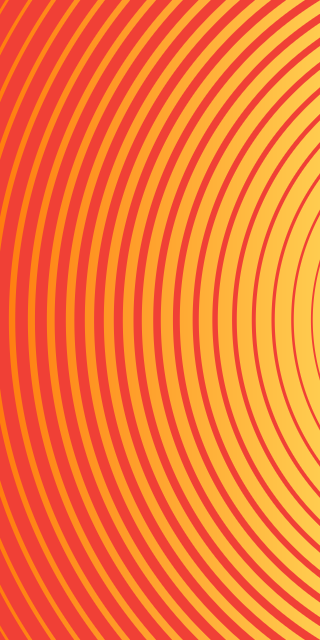
Give the GLSL for this background, as a Shadertoy shader.

```glsl
// Lengths are in canvas widths
const float CENTER_X = 1.618;
const float FIRST_RADIUS = 0.6464;   // outer edge of the thinnest ring
const float RING_SPACING = 0.0616;
const float FIRST_WIDTH = 0.0057;
const float WIDTH_GROWTH = 0.00225;  // added per ring outwards
const float CELL_MARGIN = 0.08;      // keeps both ring edges inside one cell

const vec3 RING_RED = vec3(0.941, 0.25, 0.21);
const vec3 DEEP_ORANGE = vec3(1.0, 0.49, 0.06);
const vec3 WARM_YELLOW = vec3(1.0, 0.80, 0.31);

// Signed distance to the nearest ring, negative inside the band
float ringDistance(float radius) {
    float index = ceil((radius - FIRST_RADIUS) / RING_SPACING - CELL_MARGIN);
    float outerEdge = FIRST_RADIUS + index * RING_SPACING;
    float halfWidth = 0.5 * max(FIRST_WIDTH + WIDTH_GROWTH * index, 0.0);
    return abs(radius - outerEdge + halfWidth) - halfWidth;
}

void mainImage(out vec4 fragColor, in vec2 fragCoord) {
    float pixel = 1.0 / iResolution.x;
    vec2 position = fragCoord * pixel;
    vec2 center = vec2(CENTER_X, 0.5 * iResolution.y * pixel);

    // Horizontal gradient behind the rings
    vec3 color = mix(DEEP_ORANGE, WARM_YELLOW, position.x);

    // Concentric rings that thicken outwards
    float edge = ringDistance(distance(position, center));
    float coverage = clamp(0.5 - edge / pixel, 0.0, 1.0);
    color = mix(color, RING_RED, coverage);

    fragColor = vec4(color, 1.0);
}
```
